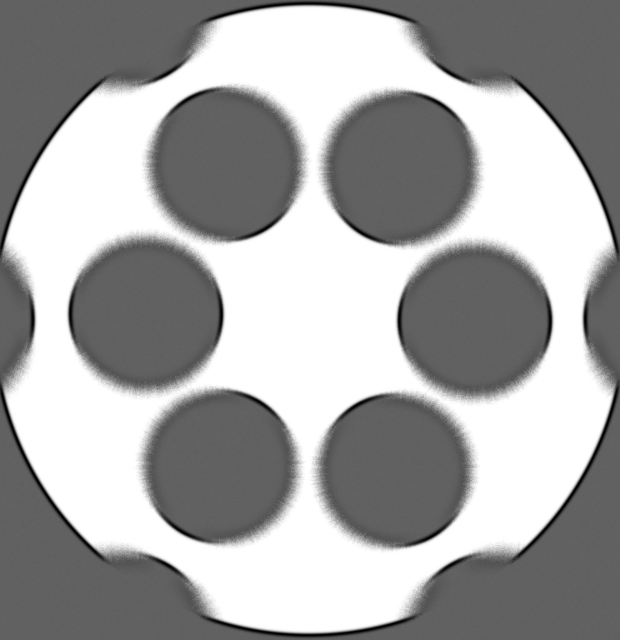
A WebGL 2 fragment shader for this background:

```glsl
#version 300 es
precision highp float;
// A white disc with six round holes and six scalloped bites, edges part inked and part blurred.

uniform vec2 u_resolution;
out vec4 fragColor;

const float TAU = 6.2831853;
const float GRAY = 0.38;
const vec2 DISC_CENTER = vec2(0.483, 0.501);
const float DISC_RADIUS = 0.4935;
const vec2 RING_CENTER = vec2(0.485, 0.504);

float hash(vec2 v) {
    vec3 a = fract(vec3(v.xyx) * 0.1031);
    a += dot(a, a.yzx + 33.33);
    return fract((a.x + a.y) * a.z);
}

float noise(float x, float seed) {
    float i = floor(x);
    float f = smoothstep(0.0, 1.0, x - i);
    return mix(hash(vec2(i, seed)), hash(vec2(i + 1.0, seed)), f);
}

// Gaussian stroke around distance zero.
float stroke(float d, float width) {
    return exp(-d * d / (width * width));
}

// Cover (x) and ink (y) of a round cut: crisp along its axis, blurred across it.
vec2 roundCut(vec2 q, vec2 axis, float radius, float blur, float focus, float grain) {
    float len = max(length(q), 0.0001);
    float align = abs(dot(q / len, axis));
    float crisp = pow(align, focus);
    float width = mix(blur, 0.003, pow(align, focus * 0.5));
    float streak = noise(atan(q.y, q.x) * 45.0 + 200.0, radius * 100.0) - 0.5;
    float d = len - radius;
    float rough = d + width * (0.2 * streak + 0.22 * (grain - 0.5));
    float cover = 1.0 - smoothstep(-width, width, rough);
    float ink = crisp * stroke(d + 0.001, 0.0037);
    float shade = 0.17 * (1.0 - crisp) * stroke(d + blur * 0.55, blur * 0.6);
    return vec2(cover, max(ink, shade));
}

// Six cuts on a slightly stretched ring; returns joined cover and ink.
vec2 cutRing(vec2 p, float reach, float stretch, float turn,
             float radius, float blur, float focus, float grain) {
    vec2 total = vec2(0.0);
    for (int i = 0; i < 6; i++) {
        float angle = float(i) * TAU / 6.0 + turn;
        vec2 axis = vec2(cos(angle), sin(angle));
        vec2 center = axis * (reach + stretch * axis.y * axis.y);
        vec2 cut = roundCut(p - center, axis, radius, blur, focus, grain);
        total = 1.0 - (1.0 - total) * (1.0 - cut);
    }
    return total;
}

void main() {
    vec2 p = gl_FragCoord.xy / u_resolution.y;
    float grain = hash(floor(p * 512.0));

    vec2 holes = cutRing(p - RING_CENTER, 0.257, 0.021, -0.02, 0.119, 0.0165, 9.0, grain);
    vec2 bites = cutRing(p - DISC_CENTER, 0.5765, 0.0155, 0.0, 0.146, 0.023, 24.0, grain);

    // Disc body and its dark rim, which fades out inside the bites.
    float rimDistance = length(p - DISC_CENTER) - DISC_RADIUS;
    float inside = 1.0 - smoothstep(-0.002, 0.002, rimDistance);
    float rim = stroke(rimDistance, 0.0035) * (1.0 - pow(bites.x, 3.0));

    float white = inside * (1.0 - holes.x) * (1.0 - bites.x);
    float tone = mix(GRAY + 0.012 * (grain - 0.5), 1.0, white);
    tone *= (1.0 - holes.y) * (1.0 - bites.y * inside) * (1.0 - rim);

    fragColor = vec4(vec3(tone), 1.0);
}
```
